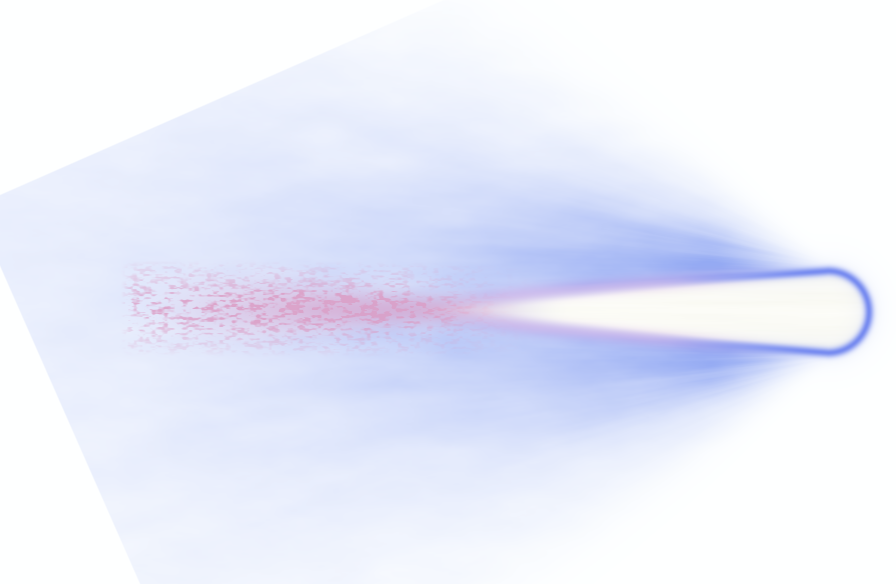
Write a Shadertoy shader that draws this background.

```glsl
float hash(vec2 p) {
    p = fract(p * vec2(0.1031, 0.1137));
    p += dot(p, p.yx + 33.33);
    return fract((p.x + p.y) * p.x * 17.0);
}

float valueNoise(vec2 p) {
    vec2 cell = floor(p), f = fract(p);
    f = f * f * (3.0 - 2.0 * f);
    float low = mix(hash(cell), hash(cell + vec2(1, 0)), f.x);
    float high = mix(hash(cell + vec2(0, 1)), hash(cell + vec2(1, 1)), f.x);
    return mix(low, high, f.y);
}

float fbm(vec2 p) {
    float sum = 0.0, weight = 0.5;
    for (int i = 0; i < 4; i++) {
        sum += weight * valueNoise(p);
        p = p * 2.03 + 17.0;
        weight *= 0.5;
    }
    return sum;
}

float gauss(float x, float width) {
    return exp(-x * x / (width * width));
}

// Positive on the left of the line from a to b
float lineSide(vec2 p, vec2 a, vec2 b) {
    vec2 dir = normalize(b - a);
    return dir.x * (p.y - a.y) - dir.y * (p.x - a.x);
}

// Tapered jet with a round cap; q.y is measured from the axis
float jetDistance(vec2 q, float tailX, float capX, float radius) {
    float along = clamp((q.x - tailX) / (capX - tailX), 0.0, 1.0);
    float side = abs(q.y) - radius * pow(along, 0.75);
    return q.x > capX ? length(q - vec2(capX, 0.0)) - radius : side;
}

// Cone of haze widening to the left of the cap
float hazeDensity(vec2 q, float dist, float capX) {
    float back = max(capX + 0.02 - q.x, 0.0);
    float slope = max(dist, 0.0) / (0.75 * back + 0.015);
    float signedSlope = slope * sign(q.y);
    float rays = fbm(vec2(signedSlope * 14.0 + 40.0, back * 2.5));
    float clouds = fbm(q * vec2(9.0, 24.0) + 60.0);
    float strength = 1.4 * smoothstep(0.0, 0.24, back) * exp(-1.6 * back);
    float core = strength * gauss(slope, 0.54);
    float veil = 0.035 * smoothstep(1.2, 0.75, slope) * smoothstep(0.0, 0.3, back);
    return core * (0.72 + 0.4 * rays + 0.2 * clouds) + veil * clouds * 2.0;
}

// Grainy trail, densest along the axis
float trailDensity(vec2 q) {
    float grain = valueNoise(q * vec2(95.0, 230.0) + 300.0);
    float fine = valueNoise(q * vec2(190.0, 420.0) + 500.0);
    float speckle = smoothstep(0.42, 0.85, 0.65 * grain + 0.35 * fine);
    float fadeX = smoothstep(0.2, 0.62, q.x) * smoothstep(1.08, 0.74, q.x);
    float width = mix(0.046, 0.022, smoothstep(0.3, 0.85, q.x));
    float band = smoothstep(0.085, 0.065, abs(q.y));
    float start = smoothstep(0.205, 0.23, q.x) * smoothstep(0.95, 0.6, q.x);
    float smoothPart = 0.58 * fadeX * gauss(q.y, width);
    float dots = speckle * start * band * (0.16 + 0.6 * gauss(q.y, 0.048));
    return clamp(smoothPart + dots, 0.0, 0.85);
}

void mainImage(out vec4 fragColor, in vec2 fragCoord) {
    const vec3 WHITE = vec3(0.995, 1.0, 1.0);
    const vec3 HAZE_BLUE = vec3(0.56, 0.65, 0.95);
    const vec3 RIM_BLUE = vec3(0.47, 0.55, 0.94);
    const vec3 TRAIL_PINK = vec3(0.86, 0.60, 0.76);
    const vec3 EDGE_LILAC = vec3(0.80, 0.66, 0.90);
    const vec3 JET_CREAM = vec3(0.995, 0.995, 0.98);
    const float TAIL_X = 0.68, CAP_X = 1.418, RADIUS = 0.07;

    vec2 p = fragCoord / iResolution.y;
    float pixel = 1.0 / iResolution.y;
    vec2 q = vec2(p.x, p.y - mix(0.474, 0.466, clamp(p.x / 1.4, 0.0, 1.0)));
    float dist = jetDistance(q, TAIL_X, CAP_X, RADIUS);

    // Haze cut by two straight edges
    float cut = min(-lineSide(p, vec2(0.0, 0.666), vec2(0.76, 1.0)),
                    lineSide(p, vec2(0.24, 0.0), vec2(0.0, 0.545)) * -1.0);
    float frame = smoothstep(-pixel, pixel, cut);
    float haze = hazeDensity(q, dist, CAP_X) * frame;
    vec3 color = mix(WHITE, HAZE_BLUE, clamp(haze, 0.0, 0.95));

    // Pink trail
    color = mix(color, TRAIL_PINK, trailDensity(q));

    // Bright jet with a lilac border
    float reach = smoothstep(0.70, 0.98, p.x);
    float softness = mix(0.024, 0.012, smoothstep(0.8, 1.3, p.x));
    float fill = smoothstep(0.5 * softness, -softness, dist);
    float streak = fbm(vec2(q.x * 5.0, q.y * 130.0) + 90.0);
    vec3 jet = JET_CREAM - vec3(0.02, 0.02, 0.035) * streak;
    color = mix(color, jet, fill * reach);
    float border = gauss(dist, 0.014) * smoothstep(0.74, 0.9, p.x);
    color = mix(color, EDGE_LILAC, 0.5 * border * smoothstep(1.4, 1.1, p.x));

    // Blue rim around the cap
    float rimFade = smoothstep(1.1, 1.4, p.x);
    float rim = 0.85 * gauss(dist, 0.008) + 0.16 * exp(-abs(dist) / 0.014);
    color = mix(color, RIM_BLUE, clamp(rim * rimFade, 0.0, 1.0));

    fragColor = vec4(clamp(color, 0.0, 1.0), 1.0);
}
```
